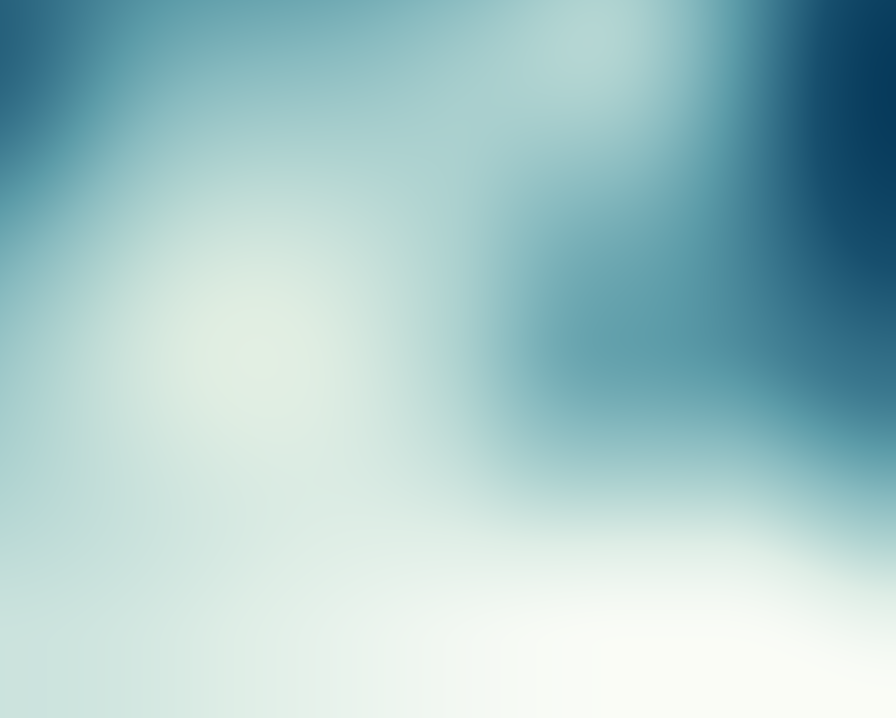
Give the GLSL for this background, as a Shadertoy shader.

```glsl
const int LAST_STOP = 7;

// Palette from deep navy through teal to warm white
const vec3 PALETTE[8] = vec3[8](
    vec3(0.02, 0.22, 0.35), vec3(0.09, 0.31, 0.43),
    vec3(0.22, 0.46, 0.55), vec3(0.36, 0.61, 0.66),
    vec3(0.53, 0.73, 0.75), vec3(0.69, 0.83, 0.82),
    vec3(0.87, 0.93, 0.90), vec3(0.985, 0.99, 0.97));

// Soft elliptical falloff, 1 at the center
float glow(vec2 p, vec2 center, vec2 radius) {
    vec2 d = (p - center) / radius;
    return exp(-dot(d, d));
}

// Blend neighbouring palette stops; tone runs from 0 to LAST_STOP
vec3 paletteColor(float tone) {
    float t = clamp(tone, 0.0, float(LAST_STOP));
    int lower = min(int(t), LAST_STOP - 1);
    return mix(PALETTE[lower], PALETTE[lower + 1], t - float(lower));
}

// Large pale glow on the left with a shaded upper corner
float leftTone(vec2 p) {
    float light = 1.0 + 5.1 * glow(p, vec2(0.28, 0.50), vec2(0.438, 0.548));
    float shade = 1.5 * glow(p, vec2(0.0, 0.86), vec2(0.14, 0.22));
    return light - shade;
}

// Teal pool that deepens to navy at the right edge
float rightTone(vec2 p) {
    return 3.1 - 3.1 * glow(p, vec2(1.0, 0.88), vec2(0.18, 0.41));
}

// Bright floor rising towards the right
float floorTone(float x) {
    return 5.6 + 1.35 * smoothstep(0.0, 0.7, x);
}

float floorMask(vec2 p) {
    float dip = 0.07 * smoothstep(0.8, 1.0, p.x);
    float top = mix(0.62, 0.54, smoothstep(0.2, 0.6, p.x));
    return 1.0 - smoothstep(0.1 - dip, top - dip, p.y);
}

void mainImage(out vec4 fragColor, in vec2 fragCoord) {
    vec2 uv = fragCoord / iResolution.xy;

    // Light and dark masses
    float tone = mix(leftTone(uv), rightTone(uv), smoothstep(0.5, 0.72, uv.x));
    tone += 2.25 * glow(uv, vec2(0.64, 0.95), vec2(0.20, 0.24));
    tone = mix(tone, floorTone(uv.x), floorMask(uv));

    // Slight warmth in the heart of the left glow
    float warmth = glow(uv, vec2(0.27, 0.53), vec2(0.16, 0.18));
    vec3 color = paletteColor(tone) + warmth * vec3(0.005, 0.0, -0.018);
    fragColor = vec4(color, 1.0);
}
```
